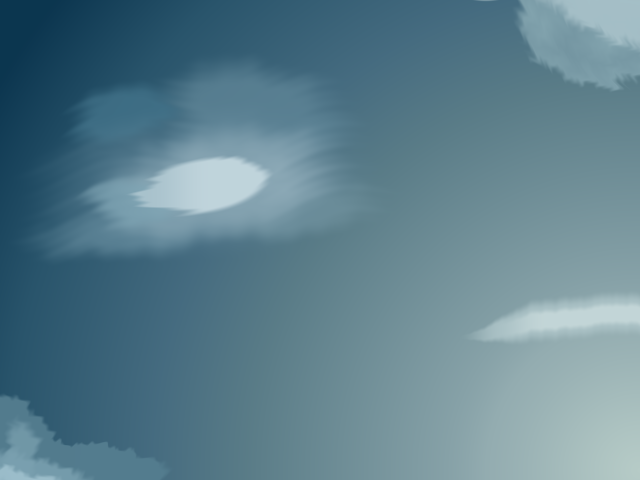
Give the GLSL for this texture, as a WebGL 1 fragment shader.

```glsl
precision highp float;
// Feathered clouds drifting over a teal sky lit from the lower right.
uniform vec2 u_resolution;

vec2 hash2(vec2 c) {
  return fract(sin(vec2(dot(c, vec2(127.1, 311.7)), dot(c, vec2(269.5, 183.3)))) * 43758.5);
}

// Distance to the nearest scattered cell point.
float cellNoise(vec2 p) {
  vec2 cell = floor(p), f = fract(p);
  float nearest = 1.5;
  for (int j = -1; j <= 1; j++) {
    for (int i = -1; i <= 1; i++) {
      vec2 o = vec2(float(i), float(j));
      nearest = min(nearest, length(o + hash2(cell + o) - f));
    }
  }
  return nearest;
}

float ripple(float t) {
  return 0.5 * sin(t) + 0.3 * sin(2.3 * t + 1.0) + 0.2 * sin(4.7 * t + 2.0);
}

// Shifts points along a direction so that edges break into parallel wisps.
vec2 feather(vec2 p, vec2 dir, float frequency, float amount) {
  float across = dot(p, vec2(-dir.y, dir.x));
  float bend = 1.5 * sin(dot(p, dir) * 14.0);
  return p + dir * amount * ripple(across * frequency + bend);
}

// Coverage of a sheared ellipse with a soft rim.
float puff(vec2 p, vec2 centre, vec2 radius, float slope, float soft) {
  vec2 q = p - centre;
  q.y -= slope * q.x;
  return 1.0 - smoothstep(1.0 - soft, 1.0 + soft, length(q / radius));
}

vec3 sky(vec2 p) {
  float d = length(p - vec2(1.333, 0.02));
  vec3 c = mix(vec3(0.73, 0.81, 0.79), vec3(0.56, 0.66, 0.68), smoothstep(-0.1, 0.42, d));
  c = mix(c, vec3(0.35, 0.485, 0.53), clamp((d - 0.32) / 0.5, 0.0, 1.0));
  c = mix(c, vec3(0.27, 0.42, 0.50), clamp((d - 0.82) / 0.2, 0.0, 1.0));
  c = mix(c, vec3(0.16, 0.33, 0.42), clamp((d - 1.02) / 0.3, 0.0, 1.0));
  return mix(c, vec3(0.045, 0.21, 0.31), clamp((d - 1.32) / 0.24, 0.0, 1.0));
}

vec3 largeCloud(vec3 c, vec2 p) {
  vec2 w = feather(p, vec2(0.99, 0.14), 60.0, 0.024);
  w.y += 0.008 * ripple(p.x * 24.0);
  float mottle = 1.12 - 0.4 * cellNoise(w * vec2(7.0, 13.0));
  // Dim upper lobes and outer haze
  c = mix(c, vec3(0.37, 0.52, 0.59), 0.8 * puff(w, vec2(0.53, 0.76), vec2(0.17, 0.095), -0.1, 0.38));
  c = mix(c, vec3(0.26, 0.45, 0.54), 0.8 * puff(w, vec2(0.255, 0.762), vec2(0.10, 0.053), 0.22, 0.35));
  c = mix(c, vec3(0.42, 0.56, 0.63), 0.6 * mottle * puff(w, vec2(0.42, 0.622), vec2(0.27, 0.12), 0.05, 0.45));
  // Long lower wisps
  c = mix(c, vec3(0.41, 0.56, 0.63), 0.65 * puff(w, vec2(0.27, 0.515), vec2(0.17, 0.042), 0.08, 0.55));
  c = mix(c, vec3(0.47, 0.60, 0.65), 0.55 * puff(w, vec2(0.62, 0.558), vec2(0.15, 0.045), 0.12, 0.45));
  // Brighter body
  c = mix(c, vec3(0.57, 0.68, 0.73), 0.8 * mottle * puff(w, vec2(0.46, 0.617), vec2(0.21, 0.095), 0.14, 0.4));
  c = mix(c, vec3(0.50, 0.65, 0.71), 0.7 * puff(w, vec2(0.275, 0.58), vec2(0.075, 0.048), 0.0, 0.4));
  // Luminous core with a ragged left side
  vec2 k = feather(p, vec2(0.96, 0.28), 95.0, 0.025 * smoothstep(0.53, 0.33, p.x) + 0.008);
  float core = puff(k, vec2(0.425, 0.613), vec2(0.128, 0.055), 0.13, 0.12);
  return mix(c, mix(vec3(0.66, 0.76, 0.80), vec3(0.75, 0.83, 0.86), smoothstep(0.3, 0.44, p.x)), core);
}

vec3 cornerClouds(vec3 c, vec2 p) {
  // Upper right
  vec2 w = feather(p, vec2(0.84, -0.54), 58.0, 0.020);
  w = feather(w, vec2(0.25, 0.97), 85.0, 0.010);
  float tone = cellNoise(w * vec2(9.0, 12.0));
  vec3 grey = mix(vec3(0.52, 0.65, 0.69), vec3(0.44, 0.57, 0.62), tone);
  c = mix(c, grey, 0.95 * puff(w, vec2(1.26, 0.985), vec2(0.185, 0.16), 0.0, 0.06));
  c = mix(c, vec3(0.66, 0.76, 0.79), 0.9 * puff(w, vec2(1.29, 0.99), vec2(0.17, 0.075), -0.32, 0.22));
  c = mix(c, vec3(0.60, 0.70, 0.73), 0.7 * puff(p, vec2(1.012, 1.003), vec2(0.026, 0.005), 0.0, 0.4));
  // Lower left
  w = feather(p, vec2(0.93, 0.37), 65.0, 0.014);
  w = feather(w, vec2(-0.2, 0.98), 72.0, 0.009);
  float bank = max(puff(w, vec2(0.03, 0.085), vec2(0.075, 0.085), -0.2, 0.08),
                   puff(w, vec2(0.16, 0.03), vec2(0.185, 0.048), -0.07, 0.07));
  c = mix(c, vec3(0.33, 0.49, 0.56), 0.95 * bank);
  c = mix(c, vec3(0.46, 0.61, 0.67), 0.85 * puff(w, vec2(0.045, 0.05), vec2(0.03, 0.07), 0.0, 0.3));
  c = mix(c, vec3(0.48, 0.63, 0.69), 0.85 * puff(w, vec2(0.07, 0.012), vec2(0.12, 0.035), -0.25, 0.25));
  return mix(c, vec3(0.63, 0.76, 0.81), 0.85 * puff(w, vec2(0.03, -0.005), vec2(0.10, 0.028), -0.2, 0.25));
}

// Curved ribbon that tapers to a point at its left end.
vec3 ribbonCloud(vec3 c, vec2 p) {
  float t = clamp((p.x - 0.96) / 0.373, 0.0, 1.0);
  float spine = 0.292 + 0.058 * (1.0 - (1.0 - t) * (1.0 - t)) - 0.004 * t;
  float halfWidth = 0.041 * smoothstep(-0.08, 0.45, t);
  float y = p.y - spine + 0.004 * ripple(p.x * 38.0) + 0.002 * ripple(p.x * 90.0);
  float start = smoothstep(0.955, 1.04, p.x);
  float outer = (1.0 - smoothstep(halfWidth * 0.55, halfWidth * 1.15 + 0.002, abs(y))) * start;
  c = mix(c, vec3(0.68, 0.77, 0.785), 0.85 * outer);
  float inner = 1.0 - smoothstep(halfWidth * 0.3, halfWidth * 0.6 + 0.002, abs(y + 0.001));
  return mix(c, vec3(0.78, 0.85, 0.855), 0.85 * inner * smoothstep(1.02, 1.14, p.x));
}

void main() {
  vec2 p = gl_FragCoord.xy / u_resolution.y;
  vec3 colour = sky(p);
  colour = largeCloud(colour, p);
  colour = cornerClouds(colour, p);
  colour = ribbonCloud(colour, p);
  gl_FragColor = vec4(colour, 1.0);
}
```
